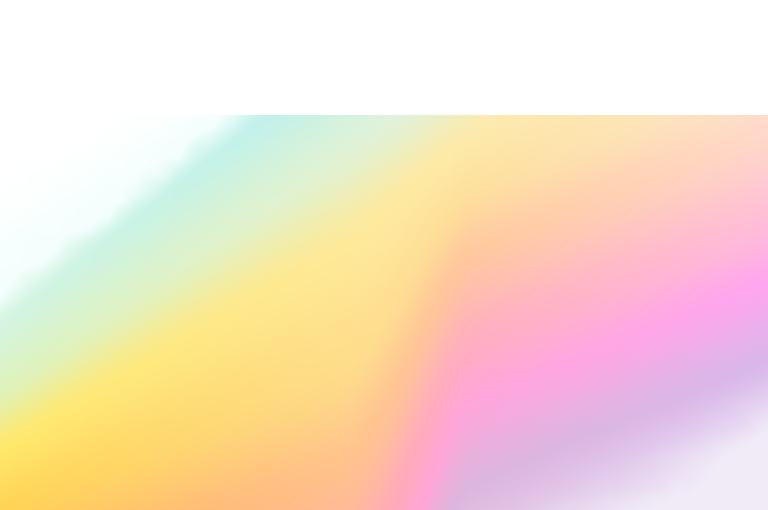
A Shadertoy shader for this background:

```glsl
// Soft diagonal rainbow wash below a clean white strip, with misty corners.

const float STRIP_EDGE = 0.7745;
const vec3 WHITE = vec3(1.0);

// Sine-free hash, 0 to 1.
float hash(vec2 cell) {
    vec3 q = fract(vec3(cell.xyx) * 0.1031);
    q += dot(q, q.yzx + 33.33);
    return fract((q.x + q.y) * q.z);
}

float valueNoise(vec2 p) {
    vec2 cell = floor(p);
    vec2 f = fract(p);
    f = f * f * (3.0 - 2.0 * f);
    float low = mix(hash(cell), hash(cell + vec2(1.0, 0.0)), f.x);
    float high = mix(hash(cell + vec2(0.0, 1.0)), hash(cell + vec2(1.0)), f.x);
    return mix(low, high, f.y);
}

// Centred sum of noise octaves.
float cloud(vec2 p) {
    float sum = 0.0;
    float weight = 0.5;
    for (int i = 0; i < 3; i++) {
        sum += weight * (valueNoise(p) - 0.5);
        p = p * 2.0 + 7.3;
        weight *= 0.5;
    }
    return sum;
}

// Height of a contour: x = base, y = slope, z = rise near the middle.
float contour(float x, vec3 shape) {
    return shape.x + shape.y * x + shape.z * smoothstep(0.44, 0.62, x);
}

// Fade from the colour above into a band whose tint changes along x.
void addBand(inout vec3 color, inout float top, vec2 p, vec3 shape,
             vec3 leftTint, vec3 rightTint) {
    float height = contour(p.x, shape);
    float t = clamp((top - p.y) / max(top - height, 0.01), 0.0, 1.0);
    t = mix(t, smoothstep(0.0, 1.0, t), 0.4);
    color = mix(color, mix(leftTint, rightTint, p.x), t);
    top = height;
}

vec3 rainbowWash(vec2 p, float mist) {
    vec3 color = WHITE;
    float top = contour(p.x, vec3(0.66 + 0.12 * mist, 0.75, 0.0));

    // Cool mist and mint
    vec3 mistTint = mix(vec3(0.94, 0.995, 0.99), WHITE, clamp(0.3 + mist, 0.0, 1.0));
    addBand(color, top, p, vec3(0.43 + 0.10 * mist, 1.2, 0.0), mistTint, mistTint);
    addBand(color, top, p, vec3(0.36, 1.2, 0.0),
            vec3(0.83, 0.96, 0.88), vec3(0.62, 0.92, 1.0));
    addBand(color, top, p, vec3(0.235, 1.05, 0.0),
            vec3(0.87, 0.95, 0.74), vec3(0.88, 0.95, 0.97));

    // Yellow, orange and peach
    addBand(color, top, p, vec3(0.118, 0.9, 0.06),
            vec3(1.0, 0.91, 0.42), vec3(0.99, 0.92, 0.82));
    addBand(color, top, p, vec3(0.0, 0.62, 0.25),
            vec3(1.0, 0.83, 0.33), vec3(0.99, 0.91, 0.80));
    addBand(color, top, p, vec3(-0.2, 0.62, 0.32),
            vec3(1.0, 0.68, 0.36), vec3(1.0, 0.85, 0.79));

    // Pink, magenta and lavender
    addBand(color, top, p, vec3(-0.47, 0.62, 0.41),
            vec3(1.0, 0.58, 0.62), vec3(1.0, 0.74, 0.85));
    addBand(color, top, p, vec3(-0.65, 0.62, 0.48),
            vec3(1.0, 0.65, 0.72), vec3(1.0, 0.65, 0.94));
    addBand(color, top, p, vec3(-0.75, 0.62, 0.42),
            vec3(0.89, 0.70, 0.78), vec3(0.85, 0.72, 0.92));

    // Pale lower corner
    vec3 paleLilac = vec3(0.94, 0.92, 0.97);
    addBand(color, top, p, vec3(-0.85 + 0.06 * mist, 1.0, 0.0), paleLilac, paleLilac);
    return color;
}

void mainImage(out vec4 fragColor, in vec2 fragCoord) {
    vec2 p = fragCoord / iResolution.xy;
    vec2 square = vec2(p.x * iResolution.x / iResolution.y, p.y);
    float mist = cloud(square * 18.0);
    vec3 color = rainbowWash(p, mist);

    // White strip with a one-pixel soft edge
    float soft = 0.5 / iResolution.y;
    float strip = smoothstep(STRIP_EDGE - soft, STRIP_EDGE + soft, p.y);
    fragColor = vec4(mix(color, WHITE, strip), 1.0);
}
```
